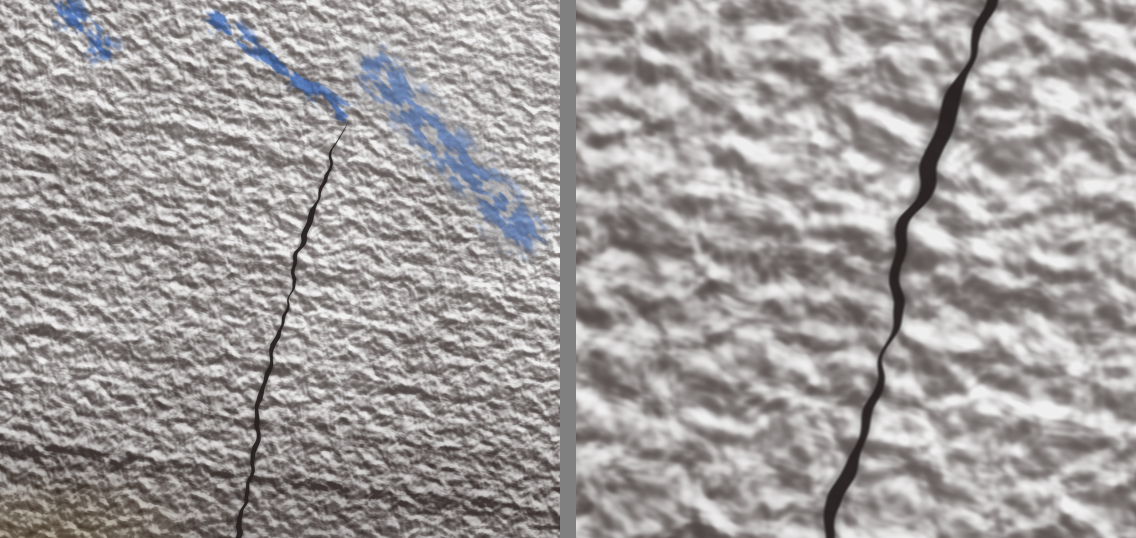
Left: the whole. Right: its middle third, enlarged.
Give the GLSL for this texture, as a WebGL 2 fragment shader.

```glsl
#version 300 es
precision highp float;
// Rough grey plaster with slanting trowel ridges, a jagged crack and smears of blue paint.

uniform vec2 u_resolution;
out vec4 fragColor;

// Integer hash giving a value in 0..1 for a lattice cell
float hash(vec2 cell) {
    uvec2 k = uvec2(ivec2(cell) + 32768);
    uint h = k.x * 1664525u + k.y * 1013904223u;
    h = (h ^ (h >> 16)) * 2246822519u;
    h = (h ^ (h >> 13)) * 3266489917u;
    return float((h ^ (h >> 16)) >> 8) / 16777216.0;
}

float cornerSlope(vec2 cell, vec2 offset) {
    float angle = 6.28319 * hash(cell);
    return dot(vec2(cos(angle), sin(angle)), offset);
}

// Gradient noise, about -0.7..0.7
float noise(vec2 p) {
    vec2 i = floor(p), f = p - i;
    vec2 w = f * f * f * (f * (f * 6.0 - 15.0) + 10.0);
    vec2 e = vec2(1.0, 0.0);
    float low = mix(cornerSlope(i, f), cornerSlope(i + e.xy, f - e.xy), w.x);
    float high = mix(cornerSlope(i + e.yx, f - e.yx), cornerSlope(i + e.xx, f - e.xx), w.x);
    return mix(low, high, w.y);
}

// Lumpy height of the plaster grains
float grainHeight(vec2 q) {
    q += 0.006 * vec2(noise(q * 30.0 + 9.0), noise(q * 30.0 + 57.0));
    return noise(q * 38.0) + 0.55 * noise(q * 80.0 + 17.0) + 0.27 * noise(q * 165.0 + 41.0);
}

// Lit crest with a soft shadow beneath it; d is the height above the crest line
float ridgeLight(float d, float lumps) {
    float crest = exp(-d * d / 0.00006);
    float shade = smoothstep(-0.05, -0.014, d) * (1.0 - smoothstep(-0.014, -0.004, d));
    return 0.15 * crest - (0.2 + 0.15 * lumps) * shade;
}

// Sum of all trowel ridges; every second one is strong
float ridges(vec2 p, float v) {
    float total = 0.0;
    for (int i = 0; i < 7; i++) {
        float row = float(i);
        float level = 0.2 + 0.108 * row;
        float wobble = 0.018 * noise(vec2(p.x * 4.0, row * 5.3)) + 0.007 * noise(vec2(p.x * 22.0, row * 7.7));
        float broken = smoothstep(-0.45, 0.3, noise(vec2(p.x * 5.0 + 30.0, row * 3.7)));
        float strength = mod(row, 2.0) < 0.5 ? 0.55 + 0.5 * broken : 0.6 * broken;
        total += strength * ridgeLight(v - level - wobble, noise(p * 26.0 + row));
    }
    return total;
}

// Soft band around the segment a-b
float band(vec2 p, vec2 a, vec2 b, float width) {
    vec2 ab = b - a;
    float t = clamp(dot(p - a, ab) / dot(ab, ab), 0.0, 1.0);
    return 1.0 - smoothstep(0.15 * width, width, length(p - a - ab * t));
}

// Streaky paint flecks, stretched along the stroke direction
float flecks(vec2 p, float cover) {
    vec2 along = normalize(vec2(0.72, -0.69));
    vec2 s = vec2(dot(p, along), dot(p, vec2(-along.y, along.x)));
    float n = noise(s * vec2(20.0, 44.0)) + 0.6 * noise(s * vec2(55.0, 120.0) + 23.0);
    return cover * smoothstep(-0.05, 0.4, n + 0.5 * cover - 0.22);
}

// Coverage of the crack, thinning towards its upper tip
float crack(vec2 p, float halfWidth, float blur) {
    float path = 0.437 + 0.16 * p.y + 0.135 * p.y * p.y;
    path += 0.015 * noise(vec2(p.y * 13.0, 3.5)) + 0.009 * noise(vec2(p.y * 42.0, 8.5));
    float taper = 1.0 - smoothstep(0.68, 0.78, p.y);
    float width = halfWidth * taper * (0.85 + 0.9 * noise(vec2(p.y * 30.0, 14.5)));
    float tip = 1.0 - smoothstep(0.765, 0.78, p.y);
    return tip * (1.0 - smoothstep(width - blur, width + blur, abs(p.x - path)));
}

void main() {
    vec2 p = gl_FragCoord.xy / u_resolution.y;
    float pixel = 1.0 / u_resolution.y;
    float v = p.y + p.x * (0.13 + 0.12 * p.y);
    vec2 q = vec2(p.x * 0.85, v * 1.1);

    // Paint strokes and the rubbed plaster beneath them
    float longStroke = band(p, vec2(0.70, 0.87), vec2(0.97, 0.57), 0.075);
    float paint = flecks(p, band(p, vec2(0.40, 0.965), vec2(0.64, 0.79), 0.036));
    paint = max(paint, flecks(p + 0.3, band(p, vec2(0.125, 0.98), vec2(0.19, 0.91), 0.05)));
    paint = max(paint, 0.75 * flecks(p + 0.7, longStroke));

    // Grain relief lit from above
    float height = grainHeight(q);
    float slope = height - grainHeight(q + vec2(0.002, 0.009));
    float relief = 0.5 * slope + 0.14 * height;
    float upperRight = smoothstep(0.5, 0.85, p.y) * smoothstep(0.45, 0.9, p.x);
    relief *= (1.0 - 0.2 * upperRight) * (1.0 - 0.5 * longStroke);
    float bottom = 1.0 - smoothstep(0.04, 0.24, v);
    relief = mix(relief, 1.25 * max(relief, 0.3 * relief), bottom);

    // Broad light, ridges and tone
    float base = 0.49 + 0.15 * smoothstep(0.0, 0.42, p.y) + 0.10 * p.x * p.y;
    base += 0.1 * noise(q * vec2(5.0, 9.0) + 71.0) - 0.06 * bottom;
    relief += ridges(p, v) * (1.0 - 0.8 * upperRight) * (1.0 - 0.7 * longStroke);
    float tone = clamp(base + 0.32 * tanh(relief / 0.3), 0.24, 0.94);

    // Warm shadows, neutral lights, tan lower left corner
    vec3 color = vec3(tone) - (1.0 - tone) * vec3(0.0, 0.045, 0.055);
    float tan0 = (1.0 - smoothstep(0.0, 0.16, p.y)) * (1.0 - smoothstep(0.1, 0.5, p.x));
    color -= tan0 * vec3(0.0, 0.02, 0.07);
    color = mix(color, vec3(0.66, 0.67, 0.70), 0.3 * longStroke);
    color = mix(color, vec3(0.25, 0.38, 0.61) * (0.5 + 0.8 * tone), 0.9 * paint);

    // Crack with a soft dark lip
    color *= 1.0 - 0.25 * crack(p, 0.007, 0.005);
    color = mix(color, vec3(0.15, 0.125, 0.125), 0.95 * crack(p, 0.0042, max(0.0014, 0.7 * pixel)));
    fragColor = vec4(color, 1.0);
}
```
